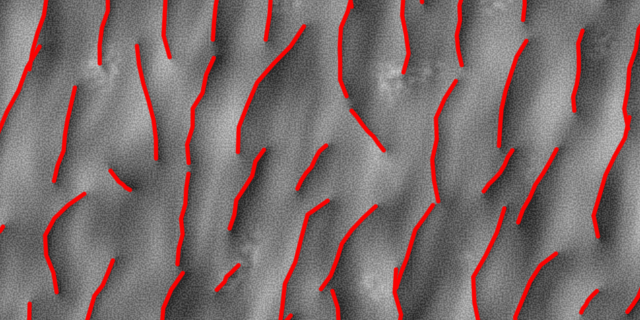
Write a Shadertoy shader that draws this texture.

```glsl
const vec3 RED = vec3(0.985, 0.005, 0.005);
const float BASE_GREY = 0.452;
const float LINE_HALF_WIDTH = 0.0066;
const float LINE_SOFTNESS = 0.0032;
const vec2 CREST_SPACING = vec2(0.19, 0.34);
const float SLANT = 0.22;            // sideways drift of the dunes per unit height
const float SHORT_SHARE = 0.25;      // part of the crests that are short diagonals
const int SEGMENTS = 6;
const float SHADOW_WIDTH = 0.026;
const float SHADOW_DEPTH = 0.17;
const float SLOPE_WIDTH = 0.10;
const float SLOPE_CONTRAST = 0.075;
const float DUNE_CONTRAST = 0.26;
const float BROAD_CONTRAST = 0.16;
const float GRAIN_SCALE = 165.0;
const float GRAIN_CONTRAST = 0.15;
const float HALF_PI = 1.5708;

float hash(vec2 p) {
    vec3 q = fract(p.xyx * 0.1031);
    q += dot(q, q.yzx + 33.33);
    return fract((q.x + q.y) * q.z);
}

vec2 heading(float angle) { return vec2(cos(angle), sin(angle)); }

float cornerSlope(vec2 corner, vec2 offset) {
    return dot(heading(4.0 * HALF_PI * hash(corner + 71.7)), offset);
}

float gradientNoise(vec2 p) {
    vec2 i = floor(p), f = p - i;
    vec2 w = f * f * f * (f * (f * 6.0 - 15.0) + 10.0);
    vec2 e = vec2(1.0, 0.0);
    float low = mix(cornerSlope(i, f), cornerSlope(i + e, f - e), w.x);
    float high = mix(cornerSlope(i + e.yx, f - e.yx), cornerSlope(i + e.xx, f - e.xx), w.x);
    return mix(low, high, w.y);
}

// Distance to one bent crest (x) and the side of it, -1 left to 1 right (y)
vec2 crest(vec2 p, vec2 cell, float stagger) {
    vec2 jitter = vec2(hash(cell + 3.1), hash(cell + 8.7)) - 0.5;
    vec2 center = (cell + 0.5 + vec2(0.0, stagger) + 0.3 * jitter) * CREST_SPACING;
    center.x += SLANT * center.y;

    // Neighbouring crests share their lean and bend through smooth noise
    float lean = -0.25 + 0.6 * gradientNoise(center * 1.7 + 5.0) + 0.3 * jitter.x;
    float bend = 0.3 + 1.6 * gradientNoise(center * 2.1 + 19.0) + 1.3 * (hash(cell + 14.2) - 0.5);
    float size = mix(0.25, 0.49, hash(cell + 21.9));
    if (hash(cell + 33.3) < SHORT_SHARE) {
        lean = hash(cell + 40.6) < 0.7 ? -0.65 : 0.8;
        bend *= 0.3;
        size = mix(0.08, 0.18, hash(cell + 52.4));
    }

    float middle = lean - HALF_PI;
    vec2 a = center - 0.5 * size * heading(middle - 0.25 * bend);
    vec2 nearest = vec2(1e3, 0.0);
    for (int k = 0; k < SEGMENTS; k++) {
        float t = (float(k) + 0.5) / float(SEGMENTS) - 0.5;
        float kink = 0.55 * (hash(cell + 60.0 + float(k) * 7.3) - 0.5);
        vec2 dir = heading(middle + bend * t + kink);
        float len = size / float(SEGMENTS);
        vec2 w = p - a;
        float d = length(w - dir * clamp(dot(w, dir), 0.0, len));
        float side = (dir.x * w.y - dir.y * w.x) / max(d, 1e-4);
        if (d < nearest.x) nearest = vec2(d, side);
        a += dir * len;
    }
    return nearest;
}

// Rolling sand: streaks along the slant, broad swells and pale rough patches
float sand(vec2 p) {
    vec2 q = vec2(p.x - SLANT * p.y, p.y);
    q.x += 0.06 * gradientNoise(p * 3.0 + 11.0);
    float grey = BASE_GREY + DUNE_CONTRAST * gradientNoise(q * vec2(8.0, 3.0));
    grey += 0.08 * gradientNoise(q * vec2(19.0, 7.0) + 31.0);
    grey += BROAD_CONTRAST * gradientNoise(p * 2.2 + 47.0);
    float rough = smoothstep(0.3, 0.5, gradientNoise(p * 4.5 + 23.0));
    return grey + rough * (0.07 + 0.2 * gradientNoise(p * 38.0));
}

void mainImage(out vec4 fragColor, in vec2 fragCoord) {
    vec2 p = fragCoord / iResolution.y;
    float grey = sand(p);
    float lineDistance = 1e3;
    float shadow = 0.0;
    float slope = 0.0;

    // Crests in staggered, slanted columns
    float column = floor((p.x - SLANT * p.y) / CREST_SPACING.x);
    for (int i = -2; i <= 2; i++) {
        float x = column + float(i);
        float stagger = hash(vec2(x, 91.0));
        float row = floor(p.y / CREST_SPACING.y - stagger);
        for (int j = -1; j <= 1; j++) {
            vec2 c = crest(p, vec2(x, row + float(j)), stagger);
            lineDistance = min(lineDistance, c.x);
            shadow = max(shadow, exp(-c.x / SHADOW_WIDTH) * smoothstep(-0.3, 0.9, c.y));
            float reach = c.x / SLOPE_WIDTH;
            slope -= c.y * exp(-reach * reach);
        }
    }

    grey += SLOPE_CONTRAST * clamp(slope, -1.4, 1.4) - SHADOW_DEPTH * shadow;
    grey += GRAIN_CONTRAST * gradientNoise(p * GRAIN_SCALE + 0.37);
    vec3 color = vec3(clamp(grey, 0.16, 0.78));

    // Red marks along the crests
    float ink = 1.0 - smoothstep(LINE_HALF_WIDTH - LINE_SOFTNESS,
                                 LINE_HALF_WIDTH + LINE_SOFTNESS, lineDistance);
    fragColor = vec4(mix(color, RED, ink), 1.0);
}
```
